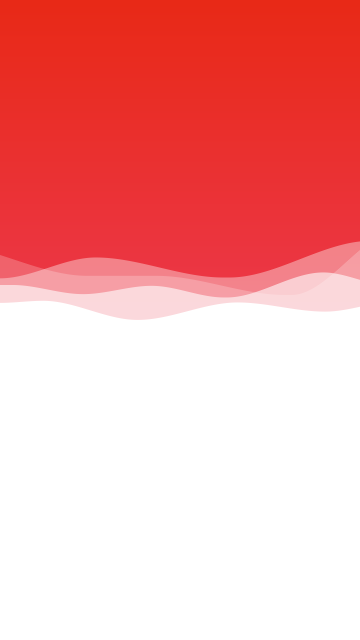
Reproduce this background procedurally as a Shadertoy shader.

```glsl
#define TOP_RED vec3(0.910, 0.160, 0.088)
#define LOW_RED vec3(0.924, 0.212, 0.265)
#define FOAM vec3(1.0)
#define GRADIENT_END 0.565
#define FAR_ALPHA 0.22
#define CREST_ALPHA 0.38
#define PALE_ALPHA 0.60

// Eased change of height between two x positions, level at both ends
float swell(float x, float from, float to, float rise) {
    return rise * smoothstep(from, to, x);
}

// Wave outlines: height above the lower edge, as a share of the canvas
float farWave(float x) {
    return 0.6193
        + swell(x, -0.162, 0.243, -0.0503)
        + swell(x, 0.435, 0.792, -0.0299)
        + swell(x, 0.810, 1.111, 0.1016);
}

float crestWave(float x) {
    return 0.5651
        + swell(x, 0.000, 0.266, 0.0326)
        + swell(x, 0.266, 0.620, -0.0313)
        + swell(x, 0.637, 1.030, 0.0573);
}

float paleWave(float x) {
    return 0.5547
        + swell(x, 0.035, 0.231, -0.0143)
        + swell(x, 0.231, 0.421, 0.0130)
        + swell(x, 0.421, 0.622, -0.0182)
        + swell(x, 0.630, 0.898, 0.0391)
        + swell(x, 0.898, 1.088, -0.0208);
}

float whiteWave(float x) {
    return 0.5267
        + swell(x, 0.000, 0.120, 0.0033)
        + swell(x, 0.120, 0.382, -0.0299)
        + swell(x, 0.382, 0.660, 0.0273)
        + swell(x, 0.660, 0.903, -0.0143)
        + swell(x, 0.903, 1.111, 0.0169);
}

// Share of the pixel lying below a wave edge
float below(float y, float edge) {
    return clamp(0.5 + (edge - y) * iResolution.y, 0.0, 1.0);
}

void mainImage(out vec4 fragColor, in vec2 fragCoord) {
    vec2 uv = fragCoord / iResolution.xy;

    // Red sky
    vec3 color = mix(TOP_RED, LOW_RED, (1.0 - uv.y) / (1.0 - GRADIENT_END));

    // Translucent waves, back to front, then the solid foreground
    color = mix(color, FOAM, FAR_ALPHA * below(uv.y, farWave(uv.x)));
    color = mix(color, FOAM, CREST_ALPHA * below(uv.y, crestWave(uv.x)));
    color = mix(color, FOAM, PALE_ALPHA * below(uv.y, paleWave(uv.x)));
    color = mix(color, FOAM, below(uv.y, whiteWave(uv.x)));

    fragColor = vec4(color, 1.0);
}
```
